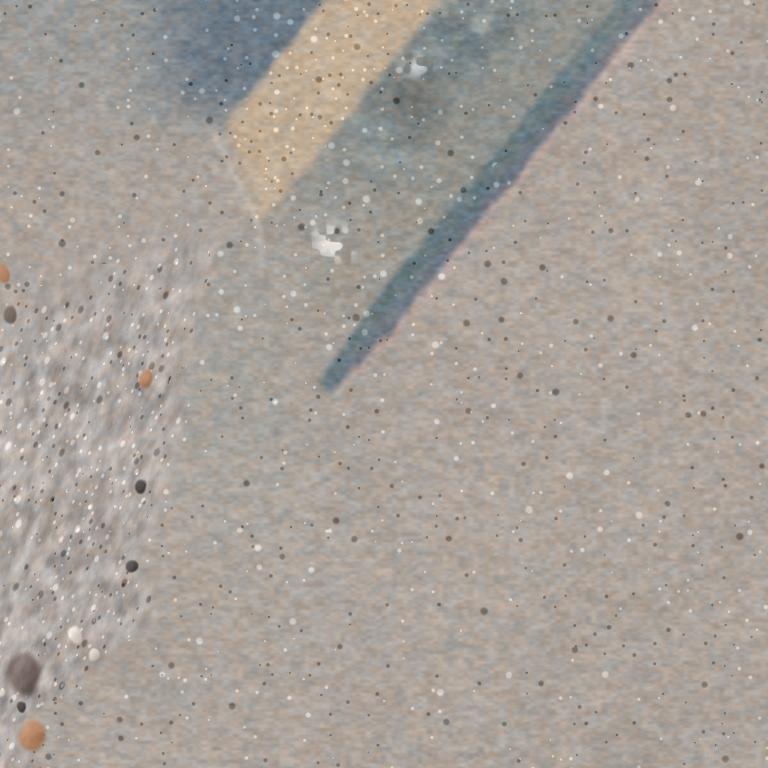
Reproduce this texture procedurally as a Shadertoy shader.

```glsl
// Weathered concrete corner: a sunlit tan ledge, blue-grey shade and a slanting
// dark groove, beside a strip of coarse gravel. Soft masks in a frame aligned
// with the groove set the tones; stretched noise and jittered cells add grain.

#define GROOVE_START vec2(0.421, 0.493)
#define GROOVE_DIR vec2(0.630, 0.776)
#define GROOVE_HALF_WIDTH 0.021
#define CONCRETE vec3(0.672, 0.637, 0.605)
#define GRAVEL vec3(0.685, 0.655, 0.635)
#define LEDGE vec3(0.755, 0.680, 0.590)
#define SHADE vec3(0.430, 0.480, 0.525)
#define GROOVE vec3(0.400, 0.470, 0.490)
#define FINE_GRAIN 0.19
#define COARSE_GRAIN 0.36

float hash(vec2 p) {
    vec3 q = fract(p.xyx * 0.1031);
    q += dot(q, q.yzx + 33.33);
    return fract((q.x + q.y) * q.z);
}

float noise(vec2 p) {
    vec2 i = floor(p), f = fract(p);
    f = f * f * (3.0 - 2.0 * f);
    return mix(mix(hash(i), hash(i + vec2(1, 0)), f.x),
               mix(hash(i + vec2(0, 1)), hash(i + vec2(1, 1)), f.x), f.y);
}

float fbm(vec2 p) {
    float sum = 0.0, amp = 0.5;
    for (int i = 0; i < 4; i++) {
        sum += amp * noise(p);
        p = mat2(1.6, 1.2, -1.2, 1.6) * p + 17.3;
        amp *= 0.5;
    }
    return sum / 0.9375;
}

// Smooth band that is 1 between lo and hi
float band(float x, float lo, float hi, float soft) {
    return smoothstep(lo - soft, lo + soft, x) * (1.0 - smoothstep(hi - soft, hi + soft, x));
}

float blob(vec2 p, vec2 center, vec2 size) {
    vec2 d = (p - center) / size;
    return exp(-dot(d, d));
}

// One jittered grain in some of the cells
float specks(vec2 p, float density, float seed) {
    vec2 cell = floor(p) + seed;
    vec2 center = 0.3 + 0.4 * vec2(hash(cell + 5.1), hash(cell + 9.7));
    float radius = mix(0.12, 0.28, hash(cell + 2.3));
    float d = length(fract(p) - center);
    return step(hash(cell), density) * (1.0 - smoothstep(radius * 0.4, radius, d));
}

void mainImage(out vec4 fragColor, in vec2 fragCoord) {
    vec2 uv = fragCoord / iResolution.xy;
    vec2 p = uv + 0.006 * (vec2(noise(uv * 55.0), noise(uv * 55.0 + 40.0)) - 0.5);
    vec2 rel = p - GROOVE_START;
    float along = dot(rel, GROOVE_DIR);
    float across = dot(rel, vec2(GROOVE_DIR.y, -GROOVE_DIR.x));

    // Broad concrete tones
    vec3 col = CONCRETE + 0.05 * (fbm(uv * 6.0) - 0.5);
    col = mix(col, vec3(0.595, 0.600, 0.595), 0.85 * smoothstep(0.72, 1.0, p.y) * (1.0 - smoothstep(0.25, 0.42, p.x)));
    col = mix(col, vec3(0.645, 0.635, 0.610), 0.7 * blob(p, vec2(0.31, 0.50), vec2(0.12, 0.22)));

    // Gravel strip on the left
    float edge = mix(0.19, 0.28, smoothstep(0.2, 0.75, p.y)) - 0.15 * (1.0 - smoothstep(0.05, 0.2, p.y));
    edge += 0.04 * (noise(uv * 18.0) - 0.5);
    float gravel = (1.0 - smoothstep(-0.03, 0.025, p.x - edge)) * (1.0 - smoothstep(0.58, 0.78, p.y + 0.35 * (0.2 - p.x)));
    col = mix(col, GRAVEL, gravel);

    // Shaded recess between ledge and groove
    float recess = band(across, -0.205, -0.012, 0.018) * smoothstep(-0.04, 0.16, along);
    vec3 recessCol = mix(vec3(0.640, 0.620, 0.590), vec3(0.525, 0.550, 0.545), smoothstep(0.08, 0.38, along));
    recessCol = mix(recessCol, vec3(0.610, 0.590, 0.550), 0.55 * band(across, -0.105, -0.025, 0.02));
    col = mix(col, recessCol, recess);
    col = mix(col, vec3(0.43, 0.425, 0.405), 0.75 * blob(p, vec2(0.535, 0.872), vec2(0.042, 0.050)));
    float mottled = blob(p, vec2(0.61, 0.955), vec2(0.07, 0.055)) + blob(p, vec2(0.51, 0.81), vec2(0.03, 0.04));
    col = mix(col, mix(vec3(0.38, 0.44, 0.47), vec3(0.62, 0.66, 0.65), smoothstep(0.3, 0.7, fbm(uv * 32.0))), 0.65 * min(mottled, 1.0));

    // Blue shade above the ledge, then the sunlit ledge and its pale crease
    float shade = smoothstep(0.14, 0.29, p.x) * smoothstep(0.81, 0.90, p.y) * (1.0 - smoothstep(-0.325, -0.308, across));
    col = mix(col, SHADE, shade);
    float ledgeEnd = along - 0.183 + 0.615 * (across + 0.316);
    float ledge = band(across, -0.315, -0.200, 0.009) * smoothstep(-0.012, 0.025, ledgeEnd);
    col = mix(col, LEDGE, ledge);
    float creaseX = mix(0.340, 0.280, smoothstep(0.68, 0.845, p.y));
    col += 0.06 * exp(-pow((p.x - creaseX) / 0.006, 2.0)) * band(p.y, 0.66, 0.84, 0.02);

    // Dark groove, tapering at its lower end, with a warm right rim
    float width = GROOVE_HALF_WIDTH * mix(0.55, 1.0, smoothstep(0.0, 0.13, along));
    float groove = (1.0 - smoothstep(width - 0.007, width + 0.006, abs(across))) * smoothstep(-0.012, 0.015, along);
    vec3 grooveCol = GROOVE + vec3(0.03, -0.01, 0.02) * smoothstep(-0.01, 0.02, across);
    col = mix(col, grooveCol, groove * mix(0.95, 0.78, smoothstep(0.45, 0.62, along)));
    col += vec3(0.035, 0.005, 0.015) * band(across, width, width + 0.010, 0.005) * smoothstep(0.0, 0.05, along);

    // Grain: level streaks on concrete, slanting chips in gravel
    float fine = 0.65 * fbm(uv * vec2(75.0, 125.0)) + 0.35 * noise(uv * vec2(150.0, 240.0));
    vec2 slant = mat2(0.90, 0.42, -0.42, 0.90) * uv;
    float coarse = fbm(slant.yx * vec2(48.0, 90.0) + 8.0);
    float grain = mix((fine - 0.5) * FINE_GRAIN, (coarse - 0.5) * COARSE_GRAIN, gravel);
    col += grain + 0.05 * (noise(uv * 110.0 + 70.0) - 0.5) * vec3(1.0, 0.0, -0.8);

    // Scattered dark and bright grains at two sizes
    for (int i = 0; i < 2; i++) {
        float k = float(i);
        vec2 q = mix(uv, slant * vec2(1.3, 0.8), gravel > 0.5 ? 1.0 : 0.0) * mix(42.0, 78.0, k);
        float busy = max(gravel, 0.7 * ledge);
        col -= 0.20 * specks(q, 0.07 + 0.13 * busy, 11.0 + k * 31.0);
        col += 0.17 * specks(q + 0.5, 0.06 + 0.20 * busy + 0.08 * recess + 0.08 * shade, 53.0 + k * 19.0);
    }
    float glint = blob(p, vec2(0.435, 0.685), vec2(0.028, 0.022)) + blob(p, vec2(0.543, 0.915), vec2(0.016, 0.014));
    col += 0.30 * glint * smoothstep(0.5, 0.72, noise(uv * 100.0 + 3.0));

    // Larger stones: position, radius, kind (0 black, 1 brown, 2 orange, 3 white)
    vec4 stones[10] = vec4[10](
        vec4(0.032, 0.122, 0.027, 1), vec4(0.043, 0.043, 0.021, 2), vec4(0.185, 0.368, 0.009, 0), vec4(0.173, 0.264, 0.009, 0),
        vec4(0.027, 0.079, 0.008, 0), vec4(0.098, 0.172, 0.012, 3), vec4(0.121, 0.146, 0.009, 3), vec4(0.189, 0.508, 0.012, 2),
        vec4(0.003, 0.642, 0.012, 2), vec4(0.015, 0.590, 0.010, 1));
    for (int i = 0; i < 10; i++) {
        vec4 s = stones[i];
        vec2 d = (p - s.xy) * vec2(1.1, 0.9);
        vec3 tint = s.w < 0.5 ? vec3(0.24, 0.22, 0.23) : s.w < 1.5 ? vec3(0.43, 0.37, 0.35)
                  : s.w < 2.5 ? vec3(0.70, 0.50, 0.36) : vec3(0.90, 0.87, 0.83);
        tint += 0.08 * (d.y - d.x) / s.z + 0.5 * grain;
        col = mix(col, tint, 0.85 * (1.0 - smoothstep(s.z * 0.65, s.z * 1.1, length(d))));
    }
    fragColor = vec4(clamp(col, 0.0, 1.0), 1.0);
}
```
